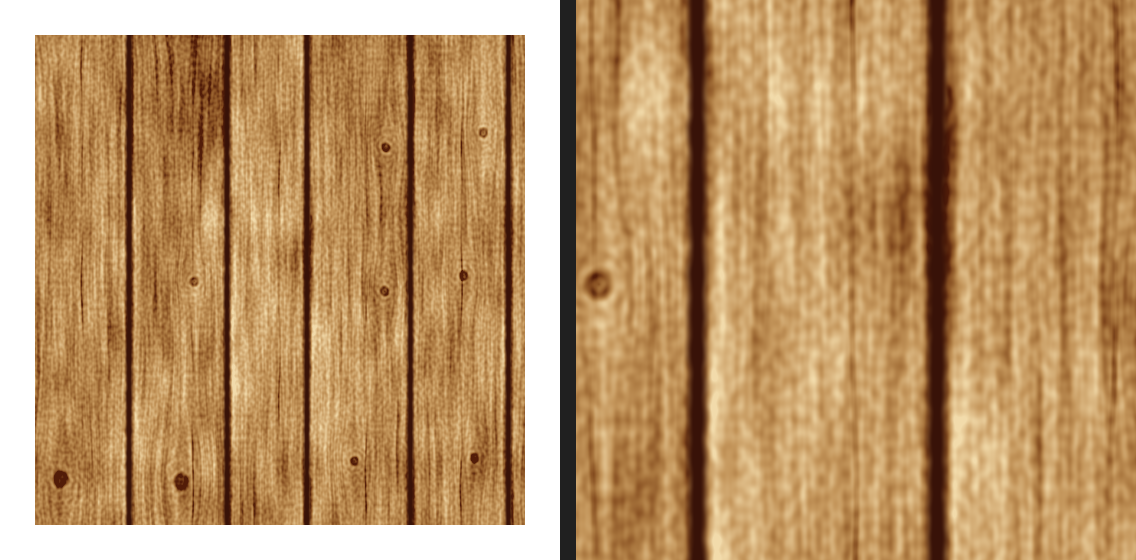
Left, the full canvas; right, a detail of the centre.
Write a three.js fragment shader that draws this texture.

```glsl
varying vec2 vUv;

const float MARGIN = 0.0625;
const float PLANKS = 5.0;
const vec3 WHITE = vec3(1.0);
const vec3 GROOVE = vec3(0.22, 0.07, 0.03);
const vec3 UMBER = vec3(0.32, 0.11, 0.03);
const vec3 BROWN = vec3(0.53, 0.31, 0.13);
const vec3 TAN = vec3(0.66, 0.46, 0.24);
const vec3 GOLD = vec3(0.77, 0.59, 0.36);
const vec3 PALE = vec3(0.86, 0.72, 0.51);
const vec3 CREAM = vec3(0.95, 0.86, 0.67);

float hash(vec2 p) {
  return fract(sin(dot(p, vec2(127.1, 311.7))) * 43758.55);
}

float cornerSlope(vec2 cell, vec2 offset, vec2 period, float seed) {
  float angle = 6.2832 * hash(mod(cell, period) + seed * vec2(3.7, 5.3));
  return dot(vec2(cos(angle), sin(angle)), offset);
}

// Gradient noise that wraps over the unit square, roughly -1 to 1
float noise(vec2 p, vec2 period, float seed) {
  p *= period;
  vec2 c = floor(p), f = p - c, e = vec2(1.0, 0.0);
  vec2 w = f * f * f * (f * (f * 6.0 - 15.0) + 10.0);
  float low = mix(cornerSlope(c, f, period, seed),
                  cornerSlope(c + e.xy, f - e.xy, period, seed), w.x);
  float high = mix(cornerSlope(c + e.yx, f - e.yx, period, seed),
                   cornerSlope(c + e.xx, f - e.xx, period, seed), w.x);
  return 1.4 * mix(low, high, w.y);
}

vec3 woodRamp(float tone) {
  float t = clamp(tone, 0.0, 1.0) * 5.0;
  vec3 c = mix(UMBER, BROWN, clamp(t, 0.0, 1.0));
  c = mix(c, TAN, clamp(t - 1.0, 0.0, 1.0));
  c = mix(c, GOLD, clamp(t - 2.0, 0.0, 1.0));
  c = mix(c, PALE, clamp(t - 3.0, 0.0, 1.0));
  return mix(c, CREAM, clamp(t - 4.0, 0.0, 1.0));
}

// Uneven groove positions, repeating every five planks
float grooveX(float k) {
  float turn = floor((k + 0.5) / PLANKS);
  float j = k - PLANKS * turn;
  return turn + 0.192 + 0.2 * j - 0.037 * step(1.5, j) + 0.011 * step(2.5, j);
}

float knotCount(float plank) {
  return plank < 1.5 ? plank + 1.0 : (plank < 2.5 ? 0.0 : 3.0);
}

// x: bent grain coordinate, y: tone change
vec2 knots(vec2 p, float plank, float left, float right) {
  vec2 result = vec2(p.x, 0.0);
  for (int i = 0; i < 3; i++) {
    float j = float(i);
    if (j >= knotCount(plank)) break;
    vec2 key = vec2(plank + 2.0, j + 7.0);
    float large = step(plank, 1.5) * step(j, 0.5);
    float radius = mix(0.011, 0.019, large);
    float y = 0.12 + 0.34 * j + 0.12 * (hash(key) - 0.5);
    vec2 d = p - vec2(mix(left, right, mix(0.35, 0.78, hash(key.yx))), y);
    d.y -= floor(d.y + 0.5);
    float r = length(d * vec2(1.0, 0.85)) / radius;
    r *= 1.0 + 0.15 * noise(p, vec2(60.0), 9.0);
    float halo = exp(-0.13 * dot(d * vec2(1.0, 0.45), d * vec2(1.0, 0.45)) / (radius * radius));
    float rings = sin(r * 7.0) * exp(-0.5 * r);
    float core = 1.0 - smoothstep(0.45, 1.05, r);
    result.x -= 0.7 * d.x * halo;
    result.y += 0.12 * rings - 0.5 * core - 0.12 * large * halo;
  }
  return result;
}

// Thin wandering split, broken along its length
float crack(vec2 p, float plank, float left, float right) {
  float x = mix(left, right, 0.52 + 0.16 * hash(vec2(plank, 4.0)));
  x += 0.004 * noise(p, vec2(1.0, 7.0), plank + 20.0);
  float open = smoothstep(-0.25, 0.35, noise(vec2(0.5, p.y), vec2(1.0, 5.0), plank + 30.0));
  return open * (1.0 - smoothstep(0.0005, 0.0032, abs(p.x - x)));
}

float plankTone(vec2 p, float plank, float left, float right) {
  vec2 knot = knots(p, plank, left, right);
  vec2 g = vec2(knot.x + 0.003 * noise(p, vec2(6.0, 5.0), plank), p.y);
  float tone = 0.55 + knot.y;
  // Broad stains and weathering
  tone += 0.2 * noise(p, vec2(6.0, 4.0), plank + 1.0);
  tone += 0.14 * noise(p, vec2(22.0, 12.0), plank + 2.0);
  float stain = smoothstep(0.5, 0.85, p.y + 0.2 * noise(p, vec2(9.0, 5.0), 3.0));
  tone -= mod(plank, 2.0) * (0.27 - 0.05 * plank) * stain;
  // Long grain, dark streaks and fine speckle
  tone += 0.2 * noise(g, vec2(90.0, 4.0), plank + 4.0);
  tone += 0.16 * noise(g, vec2(190.0, 12.0), plank + 5.0);
  tone -= 0.22 * smoothstep(0.15, 0.65, noise(g, vec2(70.0, 3.0), plank + 6.0));
  tone += 0.18 * noise(p, vec2(150.0, 110.0), 7.0);
  // Pale worn edges
  float wear = 0.75 + 0.6 * noise(p, vec2(5.0, 6.0), 8.0);
  float width = mix(0.012, 0.03, hash(vec2(plank, 11.0)));
  tone += 0.24 * wear * (1.0 - smoothstep(0.4 * width, width, right - p.x));
  tone += 0.13 * wear * (1.0 - smoothstep(0.008, 0.035, p.x - left));
  return tone - 0.38 * crack(p, plank, left, right);
}

void main() {
  vec2 p = (vUv - MARGIN) / (1.0 - 2.0 * MARGIN);
  vec2 q = vec2(p.x > grooveX(4.0) ? p.x - 1.0 : p.x, p.y);
  float plank = 0.0;
  for (int i = 0; i < 4; i++) plank += step(grooveX(float(i)), q.x);
  float left = grooveX(plank - 1.0), right = grooveX(plank);

  // Lighter middle, darker corners
  float tone = plankTone(q, plank, left, right) + 0.06 - 0.32 * dot(p - 0.5, p - 0.5);
  float gap = min(q.x - left, right - q.x) + 0.0012 * noise(p, vec2(40.0, 60.0), 12.0);
  tone -= 0.4 * (1.0 - smoothstep(0.006, 0.013, gap));
  vec3 wood = mix(GROOVE, woodRamp(tone), smoothstep(0.002, 0.009, gap));

  // White margin
  vec2 inset = 0.5 - abs(p - 0.5);
  float board = smoothstep(-0.001, 0.001, min(inset.x, inset.y));
  gl_FragColor = vec4(mix(WHITE, wood, board), 1.0);
}
```
